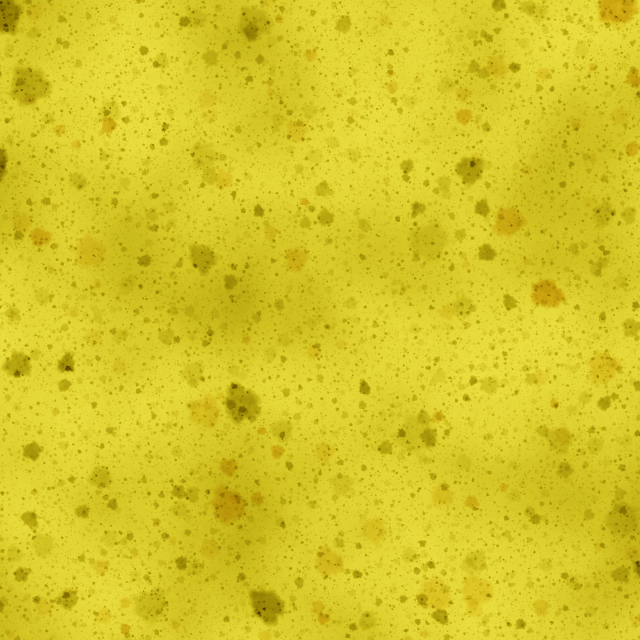
Reproduce this texture procedurally as a WebGL 1 fragment shader.

```glsl
precision highp float;
// Yellow stained surface: soft cloudy tint sprinkled with olive and ochre spots.
// Five grids of ragged jittered spots, from blotches down to dust, add up an
// absorption that darkens the yellow exponentially, blue first.
uniform vec2 u_resolution;

vec3 hash3(vec2 p) {
  vec3 q = fract(p.xyx * vec3(0.1031, 0.1030, 0.0973));
  q += dot(q, q.yxz + 33.33);
  return fract((q.xxy + q.yzz) * q.zyx);
}

// Layered, mutually bent sines, roughly -1 to 1
float clouds(vec2 p) {
  float sum = 0.0, amp = 0.6;
  for (int i = 0; i < 5; i++) {
    p = mat2(0.8, 0.6, -0.6, 0.8) * p * 1.5 + 1.7;
    sum += amp * sin(p.x + 1.1 * sin(p.y * 0.8)) * cos(p.y + sin(p.x * 0.7));
    amp *= 0.6;
  }
  return sum;
}

// One grid of spots; radii are in cells. Returns (density, ochre density).
vec2 spots(vec2 uv, float cells, float chance, float minR, float maxR, float soft) {
  vec2 p = uv * cells, base = floor(p), total = vec2(0.0);
  float pixel = 0.5 * cells / u_resolution.y;
  for (int y = -1; y <= 1; y++) {
    for (int x = -1; x <= 1; x++) {
      vec2 cell = base + vec2(float(x), float(y));
      vec3 place = hash3(cell + cells * 1.7);
      vec3 look = hash3(cell + cells * 2.3 + 71.0);
      if (place.z > chance) continue;
      vec2 d = p - cell - 0.5 - (place.xy - 0.5) * 0.9;
      // Turn, stretch and roughen the outline
      float turn = look.z * 6.28;
      d = mat2(cos(turn), sin(turn), -sin(turn), cos(turn)) * d;
      d.x *= 1.0 + 0.35 * look.x * look.z;
      float angle = atan(d.y, d.x + 1e-5);
      float radius = mix(minR, maxR, pow(look.y, 1.4));
      radius *= 1.0 + 0.09 * sin(angle * 3.0 + turn * 5.0)
                    + 0.07 * sin(angle * 5.0 + turn * 9.0)
                    + 0.05 * sin(angle * 9.0 - turn * 7.0);
      float blur = radius * soft + pixel;
      float cover = 1.0 - smoothstep(radius - blur, radius + blur, length(d));
      float strength = cover * mix(0.45, 2.5, look.x * look.x * look.x);
      float isOchre = step(0.6, fract(look.z * 7.3)) * step(look.x, 0.8);
      total += strength * vec2(1.0, isOchre);
    }
  }
  return total;
}

void main() {
  vec2 uv = gl_FragCoord.xy / u_resolution.y;

  // Small ripples make the spot edges crumbly
  vec2 rough = uv + 0.001 * vec2(clouds(uv * 210.0), clouds(uv.yx * 230.0 + 9.0));

  vec2 blotch = spots(rough, 11.0, 0.42, 0.15, 0.33, 0.24);
  vec2 medium = spots(rough, 24.0, 0.4, 0.15, 0.34, 0.2);
  vec2 small = spots(rough, 55.0, 0.42, 0.14, 0.34, 0.2);
  vec2 tiny = spots(uv, 120.0, 0.5, 0.15, 0.34, 0.3);
  vec2 dust = spots(uv, 240.0, 0.5, 0.14, 0.3, 0.4);

  // Mottled blotches gather darker specks inside them
  float mottle = 1.0 + 0.22 * clouds(uv * 110.0 + 4.0);
  float gather = 1.0 + 0.9 * min(blotch.x, 2.0);
  float stain = (blotch.x * 0.2 + medium.x * 0.14) * mottle
              + (small.x * 0.13 + tiny.x * 0.13) * gather + dust.x * 0.08;
  float ochre = blotch.y * 0.2 + medium.y * 0.14 + small.y * 0.03;

  // Broad soft shading, deeper on the dark side, with a faint grain
  float shade = clouds(uv * 6.0 + 2.0);
  float tint = 0.04 + 0.115 * shade + 0.05 * shade * shade
             + 0.01 * clouds(uv * 90.0);
  float density = max(tint, -0.03 + 0.3 * tint) + stain;

  // Ochre spots absorb less red than olive ones
  vec3 absorbed = density * vec3(0.8, 0.95, 4.6) - ochre * vec3(0.4, 0.0, 0.0);
  vec3 color = vec3(0.895, 0.845, 0.222) * exp(-absorbed);
  gl_FragColor = vec4(color, 1.0);
}
```
